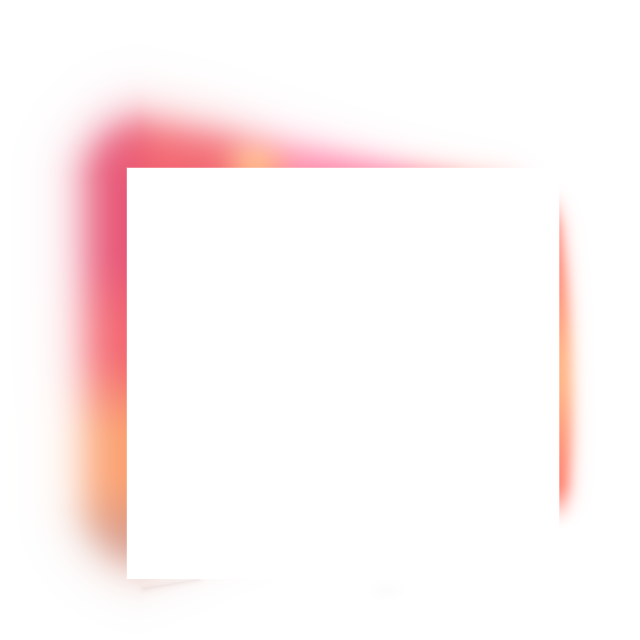
Reproduce this background procedurally as a WebGL 2 fragment shader.

```glsl
#version 300 es
precision highp float;
// A blank white card over soft glows: a crimson, rose and orange halo leans out
// at the upper left and a thin coral lobe shows on the right.
// Each glow is a logistic falloff of a signed distance, tinted by gradients.

#define CARD_MIN vec2(0.198, 0.095)
#define CARD_MAX vec2(0.874, 0.738)
#define HALO_LEFT 0.132
#define HALO_TOP 0.815
#define HALO_BOTTOM 0.115
#define HALO_ROUND 0.10
#define TOP_SLOPE 0.18
#define HALO_SOFT 0.020
#define LOBE_SOFT 0.007

uniform vec2 u_resolution;
out vec4 outColor;

const vec3 CRIMSON = vec3(0.90, 0.32, 0.45);
const vec3 RED = vec3(0.95, 0.39, 0.43);
const vec3 ORANGE = vec3(0.98, 0.62, 0.43);
const vec3 TAN = vec3(0.84, 0.59, 0.52);
const vec3 PINK = vec3(1.00, 0.53, 0.67);
const vec3 PEACH = vec3(1.00, 0.69, 0.50);
const vec3 CORAL = vec3(1.00, 0.46, 0.39);

// Soft coverage: one inside, one half on the edge, a long tail outside
float glow(float d, float softness) {
    return 1.0 / (1.0 + exp(clamp(d / softness, -30.0, 30.0)));
}

// Bell curve of a scaled offset
float bell(vec2 p) {
    return exp(-dot(p, p));
}

// Rounded region bounded on the left, by a sloping top and a rising bottom
float haloDistance(vec2 p) {
    float run = max(p.x - 0.22, 0.0);
    float above = p.y - (HALO_TOP - TOP_SLOPE * run);
    float below = HALO_BOTTOM + 0.35 * run - p.y;
    vec2 q = vec2(HALO_LEFT - p.x, max(above, below)) + HALO_ROUND;
    return length(max(q, 0.0)) + min(max(q.x, q.y), 0.0) - HALO_ROUND;
}

// Vertical gradient on the left, blending into pink along the top
vec3 haloColor(vec2 p) {
    vec3 side = mix(TAN, ORANGE, smoothstep(0.13, 0.27, p.y));
    side = mix(side, RED, smoothstep(0.30, 0.47, p.y));
    side = mix(side, CRIMSON, smoothstep(0.46, 0.62, p.y));
    float top = smoothstep(0.68, 0.75, p.y);
    side = mix(side, RED, top * smoothstep(0.16, 0.27, p.x));
    vec3 color = mix(side, PINK, top * smoothstep(0.33, 0.48, p.x));
    color = mix(color, CORAL, top * smoothstep(0.58, 0.78, p.x));
    return mix(color, PEACH, 0.9 * bell((p - vec2(0.40, 0.742)) / vec2(0.045, 0.042)));
}

// Thin bulge on the right, fading at its upper and lower ends
float lobeAmount(vec2 p) {
    float rise = p.y - 0.38;
    float edge = 0.894 - 0.26 * rise * rise;
    float ends = smoothstep(0.17, 0.25, p.y) * (1.0 - smoothstep(0.64, 0.72, p.y));
    return glow(p.x - edge, LOBE_SOFT) * ends * step(0.5, p.x);
}

float segmentDistance(vec2 p, vec2 a, vec2 b) {
    vec2 ab = b - a;
    return length(p - a - ab * clamp(dot(p - a, ab) / dot(ab, ab), 0.0, 1.0));
}

void main() {
    vec2 p = gl_FragCoord.xy / u_resolution;
    float pixel = 1.0 / min(u_resolution.x, u_resolution.y);
    vec3 color = vec3(1.0);

    // Upper left halo, tighter towards the right
    float softness = mix(HALO_SOFT, 0.012, smoothstep(0.25, 0.75, p.x));
    float halo = glow(haloDistance(p), softness);
    halo *= 1.0 - smoothstep(0.78, 0.87, p.x);
    color = mix(color, haloColor(p), halo);

    // Right lobe, peach in the middle and coral at the ends
    vec3 lobeColor = mix(CORAL, PEACH, bell(vec2((p.y - 0.42) / 0.12, 0.0)));
    color = mix(color, lobeColor, lobeAmount(p));

    // Faint smudges beneath the card
    float streak = segmentDistance(p, vec2(0.225, 0.080), vec2(0.31, 0.094));
    color -= 0.06 * exp(-streak / 0.004) * vec3(0.7, 1.0, 1.0);
    color -= 0.012 * bell((p - vec2(0.605, 0.078)) / vec2(0.02, 0.012));

    // Card with smoothed edges
    vec2 outside = max(CARD_MIN - p, p - CARD_MAX);
    float card = max(outside.x, outside.y);
    color = mix(color, vec3(1.0), 1.0 - smoothstep(-0.5 * pixel, 0.5 * pixel, card));

    outColor = vec4(clamp(color, 0.0, 1.0), 1.0);
}
```
